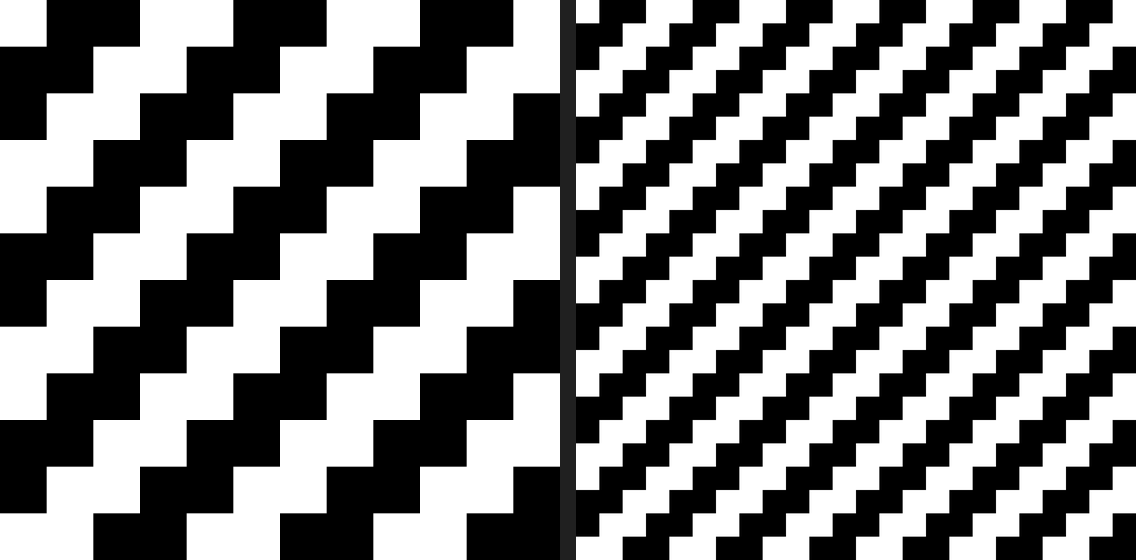
Left, the tile; right, the same tile 2 across and 2 down.
A Shadertoy shader for this pattern:

```glsl
// Black and white diagonal staircase bands on a grid of square cells, tiling seamlessly.

const float CELLS = 12.0;  // cells across and down, a multiple of PERIOD so it wraps
const float PERIOD = 4.0;  // cells in one black and white repeat
const float BAND = 2.0;    // white cells in each repeat
const vec3 BLACK = vec3(0.0);
const vec3 WHITE = vec3(1.0);

// 1 for a white cell, 0 for a black one; each row up shifts one cell right
float cellTone(vec2 cell, float period, float band) {
    float phase = mod(cell.x - cell.y + 0.5, period);
    return 1.0 - step(band, phase);
}

// Box-filtered tone: blends the four cells around the nearest grid corner
float smoothTone(vec2 p, vec2 pixel, float period, float band) {
    vec2 corner = floor(p + 0.5);
    vec2 cover = clamp((p - corner) / pixel + 0.5, 0.0, 1.0);
    float lower = mix(cellTone(corner - 1.0, period, band),
                      cellTone(corner - vec2(0.0, 1.0), period, band), cover.x);
    float upper = mix(cellTone(corner - vec2(1.0, 0.0), period, band),
                      cellTone(corner, period, band), cover.x);
    return mix(lower, upper, cover.y);
}

void mainImage(out vec4 fragColor, in vec2 fragCoord) {
    // Grid coordinates and the size of one pixel in cells
    vec2 p = fragCoord / iResolution.xy * CELLS;
    vec2 pixel = CELLS / iResolution.xy;

    float tone = smoothTone(p, pixel, PERIOD, BAND);
    fragColor = vec4(mix(BLACK, WHITE, tone), 1.0);
}
```
